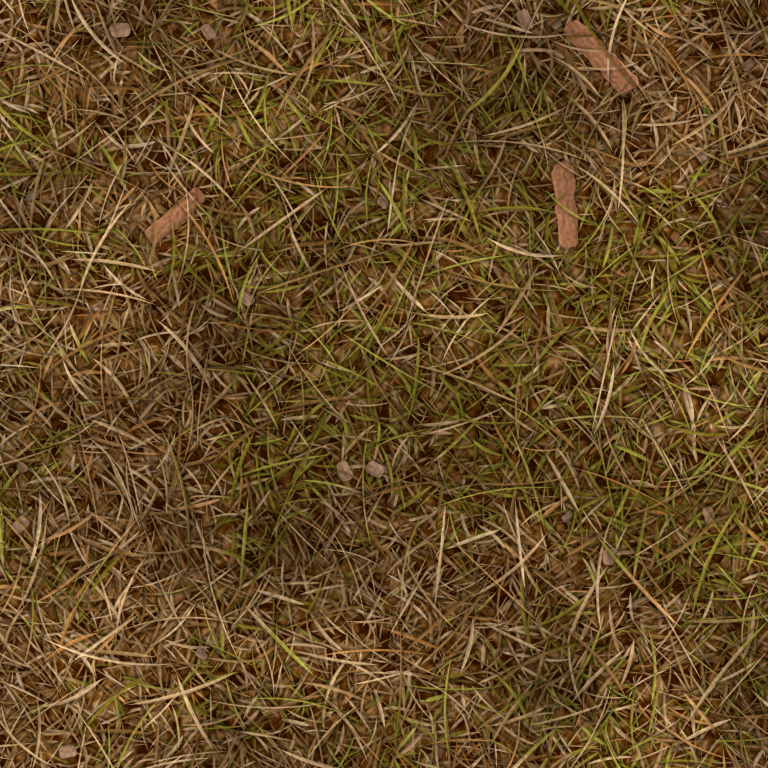
Give the GLSL for this texture, as a three.js fragment shader.

```glsl
// Forest floor: dry needles and straw over dark soil, with grass tufts, bark chips and pebbles.
#define LAYERS 15
#define FINE_CELLS 35.0
#define SIZE_SPREAD 1.55
#define BLADE_WIDTH 0.0018
#define BEND 0.34
#define SOFT 0.0012
#define SHADOW 0.21
#define GREEN_AMOUNT 0.56
#define BRIGHTNESS 1.17
#define PATCHINESS 0.32

varying vec2 vUv;

float hash(vec2 p) {
  return fract(sin(dot(p, vec2(127.1, 311.7))) * 43758.5453);
}

// Four random values from one sine
vec4 hash4(vec2 p) {
  return fract(sin(dot(p, vec2(127.1, 311.7))) * vec4(43758.5, 22578.1, 19642.3, 33421.7));
}

float noise(vec2 p) {
  vec2 i = floor(p), f = fract(p);
  f = f * f * (3.0 - 2.0 * f);
  return mix(mix(hash(i), hash(i + vec2(1.0, 0.0)), f.x),
             mix(hash(i + vec2(0.0, 1.0)), hash(i + 1.0), f.x), f.y);
}

float fbm(vec2 p) {
  return 0.55 * noise(p) + 0.3 * noise(p * 2.1 + 11.7) + 0.15 * noise(p * 4.3 + 5.2);
}

// Coordinates along and across a unit direction
vec2 alignTo(vec2 p, vec2 dir) {
  return vec2(dot(p, dir), dir.x * p.y - dir.y * p.x);
}

// Crumbly soil
vec3 soil(vec2 p) {
  float crumbs = fbm(p * 70.0);
  vec3 c = mix(vec3(0.16, 0.07, 0.01), vec3(0.32, 0.20, 0.07), smoothstep(0.25, 0.6, crumbs));
  return mix(c, vec3(0.48, 0.35, 0.21), smoothstep(0.52, 0.8, crumbs));
}

// Colour of one blade: straw, orange needle or green grass
vec3 bladeColor(vec4 look, float greenness) {
  vec3 straw = mix(vec3(0.35, 0.24, 0.11), vec3(0.66, 0.55, 0.39), look.x);
  straw = mix(straw, vec3(0.59, 0.39, 0.19), 0.6 * step(0.88, look.y));
  vec3 grass = mix(vec3(0.31, 0.27, 0.07), vec3(0.50, 0.48, 0.19), look.x);
  return mix(straw, grass, smoothstep(look.z - 0.04, look.z + 0.04, greenness));
}

// One layer of narrow, slightly bent blades; the four nearest cells hold one each
void blades(inout vec3 col, vec2 p, float cells, float layer, float height, float greenness) {
  vec2 g = p * cells + layer * vec2(0.37, 0.71);
  vec2 home = floor(g - 0.5);
  for (int k = 0; k < 4; k++) {
    vec2 cell = home + vec2(mod(float(k), 2.0), floor(float(k) * 0.5));
    vec4 r = hash4(cell + layer * 5.31);
    vec2 q = alignTo(g - cell - 0.25 - 0.5 * r.xy, normalize(r.zw - 0.498));
    float halfLen = mix(0.42, 0.72, fract(r.x * 5.0 + r.w));
    float along = q.x / halfLen;
    float along2 = along * along;
    q.y = (q.y + (r.y - 0.5) * BEND * halfLen * along2) / cells;
    if (abs(along) < 1.1 && abs(q.y) < 0.01) {
      vec4 look = hash4(cell + layer * 9.17 + 13.0);
      float width = BLADE_WIDTH * mix(0.6, 1.45, look.w * look.w);
      float taper = width * (1.0 - along2 * along2);
      float shade = smoothstep(0.004, -0.001, abs(q.y + 0.0015) - taper);
      vec3 tint = bladeColor(look, greenness) * mix(0.84, 1.15, height);
      tint *= 1.0 + 0.14 * clamp(q.y / width, -1.0, 1.0) + 0.12 * along;
      col *= 1.0 - SHADOW * shade;
      col = mix(col, tint, 0.9 * smoothstep(SOFT, -SOFT, abs(q.y) - taper));
    }
  }
}

// Sparse rounded flakes with ragged edges
void flakes(inout vec3 col, vec2 p, float cells, float chance, vec2 size, vec3 tint) {
  vec2 home = floor(p * cells - 0.5);
  float ragged = noise(p * 110.0) - 0.5;
  for (int k = 0; k < 4; k++) {
    vec2 cell = home + vec2(mod(float(k), 2.0), floor(float(k) * 0.5));
    if (hash(cell + 8.3 * cells) < chance) {
      vec4 r = hash4(cell + cells * 3.7);
      vec2 q = alignTo(p - (cell + 0.25 + 0.5 * r.xy) / cells, normalize(r.zw - 0.498));
      float vary = fract(r.x * 7.0 + r.z);
      vec2 extent = size * mix(0.55, 1.1, vary);
      float bevel = 0.7 * extent.y;
      float edge = length(max(abs(q) - extent + bevel, 0.0)) - bevel + ragged * 0.35 * size.y;
      float grain = 0.95 + 0.05 * sin(q.y * 700.0 + ragged * 5.0) + 0.12 * q.y / extent.y;
      col *= 1.0 - 0.35 * smoothstep(0.005, -0.001, edge);
      col = mix(col, tint * grain * mix(0.8, 1.1, vary), smoothstep(SOFT, -SOFT, edge));
    }
  }
}

void main() {
  vec3 col = soil(vUv);
  float tuft = 0.55 * noise(vUv * 6.0 + 3.0) + 0.45 * noise(vUv * 15.0);
  float greenness = GREEN_AMOUNT * smoothstep(0.2, 0.75, tuft);
  flakes(col, vUv, 24.0, 0.4, vec2(0.014, 0.006), vec3(0.40, 0.27, 0.15));
  for (int i = 0; i < LAYERS; i++) {
    float height = float(i) / float(LAYERS - 1);
    if (i == LAYERS - 5) {
      flakes(col, vUv, 17.0, 0.07, vec2(0.012, 0.008), vec3(0.52, 0.40, 0.29));
      flakes(col, vUv, 6.0, 0.07, vec2(0.055, 0.013), vec3(0.52, 0.35, 0.23));
    }
    float cells = FINE_CELLS * exp(-SIZE_SPREAD * height * height);
    blades(col, vUv, cells, float(i) + 1.0, height, greenness);
  }
  // Broad light and dark patches, fine grain, then warm shadows
  col *= BRIGHTNESS * (1.0 + PATCHINESS * (2.0 * fbm(vUv * 7.0 + 20.0) - 1.0));
  col *= mix(0.88, 1.12, noise(vUv * 260.0));
  col = col * vec3(1.0, 1.04, 1.16) - vec3(0.0, 0.018, 0.03);
  gl_FragColor = vec4(clamp(col, 0.0, 1.0), 1.0);
}
```
